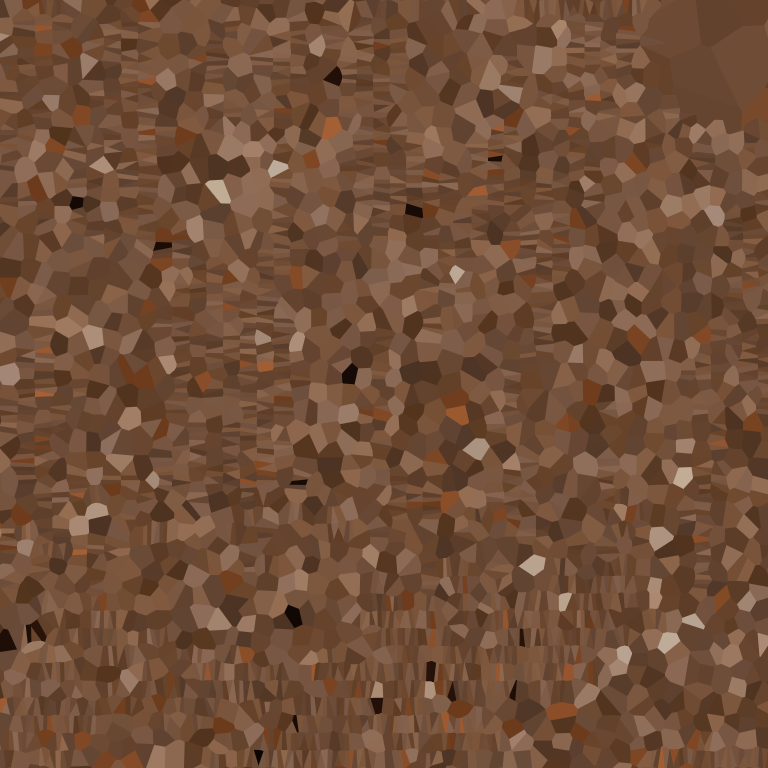
A Shadertoy shader for this texture:

```glsl
vec3 hash3(vec2 p) {
    vec3 q = vec3(dot(p, vec2(127.1, 311.7)), dot(p, vec2(269.5, 183.3)), dot(p, vec2(419.2, 371.9)));
    return fract(sin(q) * 43758.5453);
}

float valueNoise(vec2 p) {
    vec2 i = floor(p), f = fract(p);
    f = f * f * (3.0 - 2.0 * f);
    float low = mix(hash3(i).x, hash3(i + vec2(1, 0)).x, f.x);
    float high = mix(hash3(i + vec2(0, 1)).x, hash3(i + vec2(1, 1)).x, f.x);
    return mix(low, high, f.y);
}

// Brown ramp with rare rust and near-black grains; w marks the coarse corner
vec4 grainColor(vec3 grain) {
    vec3 h = hash3(grain.xy * 3.7 + 11.0);
    vec3 rare = hash3(grain.xy * 5.3 + 47.0);
    float tone = mix(h.x, 0.45, 0.3 * grain.z);
    vec3 color = mix(vec3(0.31, 0.20, 0.125), vec3(0.395, 0.265, 0.18), smoothstep(0.0, 0.3, tone));
    color = mix(color, vec3(0.48, 0.34, 0.25), smoothstep(0.3, 0.66, tone));
    color = mix(color, vec3(0.57, 0.43, 0.34), smoothstep(0.66, 0.91, tone));
    color = mix(color, vec3(0.66, 0.54, 0.46), smoothstep(0.91, 0.98, tone));
    color = mix(color, vec3(0.76, 0.69, 0.61), smoothstep(0.98, 1.0, tone));
    color += (h.y - 0.5) * vec3(0.03, 0.0, -0.035);
    if (rare.x < 0.05) color = mix(vec3(0.42, 0.23, 0.11), vec3(0.66, 0.38, 0.21), rare.y * rare.y);
    if (rare.x > 0.992) color = vec3(0.13, 0.06, 0.03) * (0.3 + rare.y);
    float corner = step(length(grain.xy - vec2(44.5, 41.5)), 5.0);
    return vec4(color, corner);
}

// Voronoi grains; streaky cells hold a stack of sites that makes thin bars
vec4 grains(vec2 p, float pixel, float streakAmount) {
    vec2 home = floor(p);
    vec3 nearest = vec3(0.0), second = vec3(0.0);
    float d1 = 1e3, d2 = 1e3;
    for (int y = -2; y <= 2; y++)
    for (int x = -2; x <= 2; x++) {
        vec2 cell = home + vec2(x, y);
        vec3 h = hash3(cell);
        bool upright = cell.y < 9.0 + 8.0 * h.y || cell.y > 42.0;
        vec2 stretch = upright ? vec2(0.22, 0.4) : vec2(0.5, 0.15);
        float chance = streakAmount * smoothstep(0.35, 0.95, valueNoise(cell * stretch + 5.0));
        bool streaky = h.z < chance;
        if (!streaky && h.z > 0.93) continue;
        int count = streaky ? 4 : 1;
        for (int k = 0; k < count; k++) {
            vec2 offset = h.xy;
            if (streaky) {
                vec3 j = hash3(cell + 17.0 * float(k + 1));
                offset = vec2(0.45 + 0.12 * j.x, (float(k) + 0.2 + 0.6 * j.y) / 4.0);
                if (upright) offset = offset.yx;
            }
            vec3 grain = vec3(cell + offset, streaky ? 1.0 : 0.0);
            float d = dot(p - grain.xy, p - grain.xy);
            if (d < d1) {
                d2 = d1; second = nearest;
                d1 = d; nearest = grain;
            } else if (d < d2) {
                d2 = d; second = grain;
            }
        }
    }
    // Blend across the bisector over about one pixel
    float edge = (d2 - d1) / (2.0 * max(length(second.xy - nearest.xy), 1e-4));
    float cover = clamp(0.5 + edge / pixel, 0.0, 1.0);
    return mix(grainColor(second), grainColor(nearest), cover);
}

void mainImage(out vec4 fragColor, in vec2 fragCoord) {
    vec2 uv = fragCoord / iResolution.xy;
    float pixel = 46.0 / iResolution.y;

    // Grains shrink slightly toward the right
    vec2 p = 44.0 * vec2(uv.x + 0.06 * uv.x * uv.x, uv.y);
    vec4 fine = grains(p, pixel, 0.8);
    vec3 color = fine.rgb;

    // Large, dull grains in the upper right corner
    if (fine.w > 0.0) {
        vec3 coarse = grains(p * 0.34 + 60.0, pixel * 0.34, 0.0).rgb;
        coarse = mix(vec3(0.41, 0.275, 0.185), coarse, 0.5);
        color = mix(color, coarse, fine.w);
    }
    fragColor = vec4(color, 1.0);
}
```
